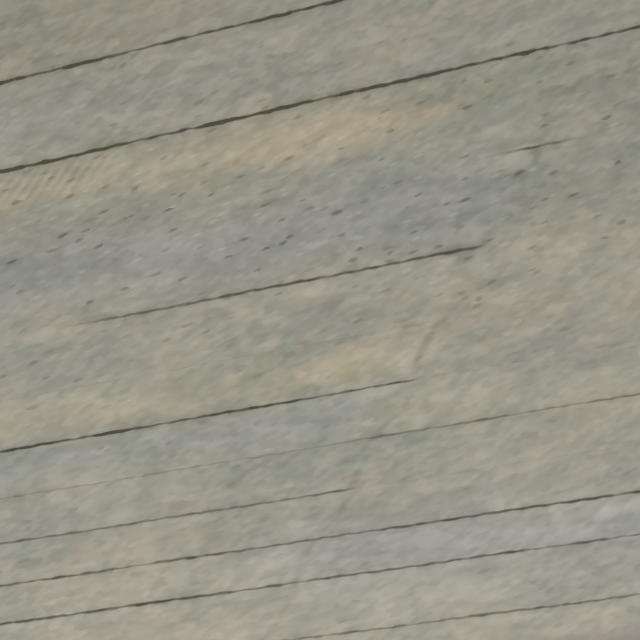
Give the GLSL for this texture, as a WebGL 1 fragment shader.

```glsl
precision highp float;
uniform vec2 u_resolution;

const vec3 WOOD_DARK = vec3(0.49, 0.48, 0.43);
const vec3 WOOD_LIGHT = vec3(0.71, 0.70, 0.65);
const vec3 WARM_TINT = vec3(0.026, 0.010, -0.018);
const vec3 COOL_TINT = vec3(-0.012, -0.004, 0.016);
const vec3 SEAM_COLOR = vec3(0.29, 0.28, 0.24);
const vec3 MAUVE = vec3(0.52, 0.48, 0.47);
const float FAN_SLOPE = 0.26;       // slope of the boards at the top
const float FAN_SPREAD = 0.122;     // how much the slope flattens downward
const float FIRST_SEAM = 0.13;      // left-edge depth of seam 0
const float FAN_REACH = 1.398;      // depth at which the boards would vanish
const float BOARD_RATIO = 0.902;    // width of each board against the one above
const float SEAM_HALF_WIDTH = 0.0015;
const float EDGE_SOFTNESS = 0.0019;
const float JOINT_START = 0.98;     // diagonal row of board ends
const float JOINT_LEAN = 0.57;

vec2 hash2(vec2 p) {
  return fract(sin(vec2(dot(p, vec2(127.1, 311.7)), dot(p, vec2(269.5, 183.3)))) * 43758.5);
}

// Cellular noise: x = smooth tone, y = nearest distance, z = nearest cell value
vec3 cells(vec2 p) {
  vec2 id = floor(p);
  float sum = 0.0, weight = 0.0, nearest = 9.0, value = 0.0;
  for (int j = -1; j <= 1; j++) {
    for (int i = -1; i <= 1; i++) {
      vec2 cell = id + vec2(float(i), float(j));
      vec2 toSite = cell + hash2(cell) - p;
      float d = dot(toSite, toSite);
      float tone = hash2(cell + 41.3).x;
      float w = exp(-6.0 * d);
      sum += w * tone;
      weight += w;
      if (d < nearest) { nearest = d; value = tone; }
    }
  }
  return vec3(sum / weight, sqrt(nearest), value);
}

float band(float x, float center, float width) {
  float d = (x - center) / width;
  return exp(-d * d);
}

// Entry k of twelve values
float pick(vec4 a, vec4 b, vec4 c, float k) {
  vec4 slot = vec4(0.0, 1.0, 2.0, 3.0);
  return dot(a, vec4(equal(slot, vec4(k))))
       + dot(b, vec4(equal(slot, vec4(k - 4.0))))
       + dot(c, vec4(equal(slot, vec4(k - 8.0))));
}

void main() {
  vec2 uv = gl_FragCoord.xy / u_resolution;
  float pixel = 1.0 / min(u_resolution.x, u_resolution.y);
  float x = uv.x, down = 1.0 - uv.y;

  // Fan of boards: depth follows the grain, board counts the seams
  float stretch = 1.0 + FAN_SPREAD * x;
  float depth = (down + FAN_SLOPE * x) / stretch;
  float wobble = 0.0004 * sin(x * 23.0 + depth * 9.0) + 0.0004 * sin(x * 171.0 + depth * 31.0);
  float spaced = depth + wobble - 0.03 * band(depth, 0.55, 0.17)
               - 0.03 * smoothstep(0.98, 1.06, depth);
  float remaining = 1.0 - (spaced - FIRST_SEAM) / FAN_REACH;
  float board = log(remaining) / log(BOARD_RATIO);

  // Grain and soft mottling
  vec2 grain = vec2(x, depth);
  vec2 skewed = vec2(x, depth + 0.16 * x);
  float broad = cells(grain * vec2(4.0, 17.0)).x - 0.5;
  float streak = cells(grain * vec2(13.0, 80.0) + 7.0).x - 0.5;
  float patches = cells(skewed * vec2(28.0, 60.0) + 3.0).x - 0.5;
  float fine = cells(skewed * vec2(80.0, 160.0)).x - 0.5;
  float waves = sin(x * 7.0 + 3.0 * sin(depth * 11.0)) + sin(depth * 39.0 + 2.0 * sin(x * 5.0));
  float tone = 0.36 + 0.26 * down + 0.016 * waves
             + 0.13 * broad + 0.16 * streak + 0.19 * patches + 0.24 * fine;
  tone += 0.06 * (hash2(vec2(floor(board), 5.0)).x - 0.5);
  tone -= 0.12 * (1.0 - smoothstep(0.0, 0.35, length(vec2(x, down))));

  // Small worn pits and pale flakes, densest across the middle boards
  vec3 chip = cells(skewed * vec2(34.0, 95.0) + 11.0);
  float chipShape = 1.0 - smoothstep(0.06, 0.36, chip.y + 0.25 * fine);
  float wear = 0.25 + 0.75 * band(depth, 0.43, 0.17);
  tone -= 0.50 * wear * chipShape * smoothstep(0.80, 0.98, chip.z);
  tone += 0.24 * wear * chipShape * (1.0 - smoothstep(0.04, 0.20, chip.z));

  // Diagonal row of board ends
  float jointOffset = x - JOINT_START + JOINT_LEAN * down + 0.01 * sin(down * 38.0);
  float jointMask = smoothstep(0.17, 0.27, down);
  tone -= jointMask * band(jointOffset, 0.0, 0.008) * (0.12 + 0.6 * patches);
  tone += 0.08 * jointMask * band(jointOffset, -0.035, 0.025) * (0.5 + 2.0 * patches);

  // Fine saw marks and a scuffed highlight
  float sawArea = band(board, 1.22, 0.17) * (1.0 - smoothstep(0.10, 0.22, x));
  tone += 0.11 * sawArea * sin(6.2832 * (x * 55.0 + depth * 45.0));
  tone += 0.24 * band(board, 8.2, 0.30) * band(x, 0.88, 0.07) * (0.7 + 2.0 * patches);

  // Warm and cool boards
  float leftSide = 1.0 - smoothstep(-0.12, 0.04, jointOffset);
  float warm = band(board, 1.36, 0.28) * (1.0 - 0.7 * smoothstep(0.5, 0.9, x))
             + 0.95 * band(board, 4.5, 0.40) * leftSide + 0.4 * band(board, 5.6, 0.4) * (1.0 - leftSide);
  float cool = band(board, 2.4, 0.45) * (1.0 - smoothstep(0.65, 0.9, x))
             + 0.7 * band(board, 0.5, 0.4) * (1.0 - x)
             + 0.8 * band(board, 5.4, 0.3) * leftSide + 0.9 * band(board, 8.5, 0.9) * smoothstep(0.3, 0.6, x);
  vec3 color = mix(WOOD_DARK, WOOD_LIGHT, clamp(tone + 0.10 * warm, -0.4, 1.1));
  color += WARM_TINT * warm * (0.9 + broad) + COOL_TINT * cool * (0.9 + patches);
  color += 0.018 * vec3(1.0, 0.0, -0.6) * (broad + patches);
  color = mix(color, MAUVE, 0.55 * smoothstep(1.09, 1.125, depth));

  // Seams: strength differs on each side of the board ends
  float seam = floor(board + 0.5);
  float leftStrength = pick(vec4(1.0, 1.0, 0.03, 0.66), vec4(0.06, 0.82, 0.20, 0.45),
                            vec4(0.62, 0.78, 0.10, 0.0), seam);
  float rightStrength = pick(vec4(0.95, 0.85, 0.0, 0.0), vec4(0.0, 0.04, 0.42, 0.05),
                             vec4(0.65, 0.60, 0.52, 0.0), seam);
  float strength = mix(rightStrength, leftStrength, 1.0 - smoothstep(-0.012, 0.008, jointOffset));
  strength += pick(vec4(0.0, 0.0, 0.9, 0.0), vec4(0.0), vec4(0.0), seam) * band(jointOffset, 0.0, 0.035);
  if (seam == 3.0) strength *= smoothstep(0.08, 0.25, x);
  float breaks = cells(vec2(x * 19.0, seam * 3.7)).x;
  float nicks = cells(vec2(x * 75.0, seam * 5.3)).x;
  strength *= 0.35 + 0.65 * breaks + 0.55 * nicks;
  float boardWidth = -log(BOARD_RATIO) * FAN_REACH * remaining * stretch;
  float seamDistance = abs(board - seam) * boardWidth;
  float halfWidth = SEAM_HALF_WIDTH * (0.35 + 1.1 * strength);
  float soft = max(EDGE_SOFTNESS, pixel);
  float line = 1.0 - smoothstep(max(halfWidth - soft, 0.0), halfWidth + soft, seamDistance + 0.0012 * fine);
  color *= 1.0 - 0.07 * strength * band(seamDistance, 0.0, 0.006);
  color = mix(color, SEAM_COLOR, clamp(line * strength, 0.0, 0.92));

  gl_FragColor = vec4(color, 1.0);
}
```
